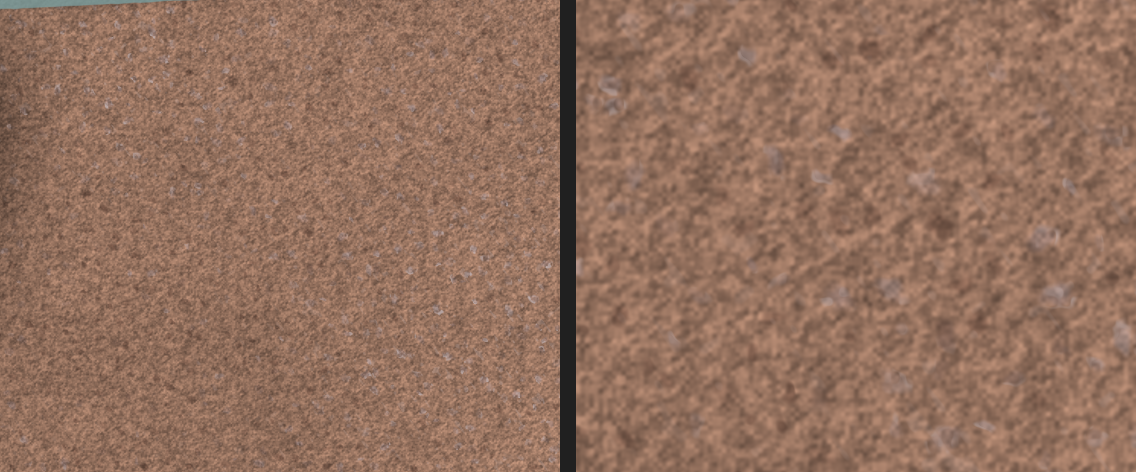
Left, the full canvas; right, a detail of the centre.
A WebGL 2 fragment shader for this texture:

```glsl
#version 300 es
precision highp float;
// Grainy brown embossed leather with dark pits, glossy flecks and a pale strip behind its top edge.

#define BASE vec3(0.590, 0.449, 0.372)
#define PIT vec3(0.430, 0.310, 0.255)
#define FILM vec3(0.550, 0.455, 0.435)
#define GLINT vec3(0.750, 0.690, 0.690)
#define BACKDROP vec3(0.480, 0.570, 0.560)
#define CELL 0.0375
#define PIT_SIZE 0.0088
#define GRAIN 0.27
#define WEAVE 0.0172
#define RIDGE 0.046

uniform vec2 u_resolution;
out vec4 fragColor;

// Integer hash giving two values in 0..1
vec2 hash2(vec2 p, uint seed) {
    uvec2 v = uvec2(ivec2(p)) * 1664525u + uvec2(1013904223u, 374761393u) + seed * 747796405u;
    v.x += v.y * 1664525u;
    v.y += v.x * 1664525u;
    v ^= v >> 16u;
    v.x += v.y * 1664525u;
    v.y += v.x * 1664525u;
    v ^= v >> 16u;
    return vec2(v & 0xffffu) / 65535.0;
}

float noise(vec2 p, uint seed) {
    vec2 i = floor(p), f = fract(p);
    f = f * f * (3.0 - 2.0 * f);
    float low = mix(hash2(i, seed).x, hash2(i + vec2(1, 0), seed).x, f.x);
    float high = mix(hash2(i + vec2(0, 1), seed).x, hash2(i + vec2(1, 1), seed).x, f.x);
    return mix(low, high, f.y);
}

mat2 rotate(float a) {
    return mat2(cos(a), sin(a), -sin(a), cos(a));
}

// Soft elliptical region, 1 at its centre
float region(vec2 p, vec2 centre, vec2 size) {
    vec2 d = (p - centre) / size;
    return exp(-dot(d, d));
}

// x: bare pit, y: greyish film, z: bright glint
vec3 pits(vec2 p, float gloss) {
    vec3 cover = vec3(0.0);
    vec2 home = floor(p / CELL);
    vec2 warp = vec2(noise(p * 130.0, 11u), noise(p * 130.0, 12u)) - 0.5;
    float patches = noise(p * vec2(190.0, 150.0), 13u);
    for (int y = -1; y <= 1; y++) {
        for (int x = -1; x <= 1; x++) {
            vec2 cell = home + vec2(x, y);
            vec2 jitter = hash2(cell, 1u), shape = hash2(cell, 2u), look = hash2(cell, 3u);
            vec2 d = p - (cell + 0.1 + 0.8 * jitter) * CELL + warp * 0.006;
            d = rotate(0.5 + (shape.x - 0.5) * 2.2) * d;
            d *= vec2(0.8, 1.2);
            float radius = PIT_SIZE * mix(0.5, 1.12, shape.y);
            float r = length(d) / radius;
            float body = 1.0 - smoothstep(0.45, 1.25, r);
            float shiny = smoothstep(-0.12, 0.12, gloss - look.x);
            float rim = smoothstep(0.25, 0.8, r) * (1.0 - smoothstep(0.95, 1.4, r));
            float side = smoothstep(-0.4, 0.7, dot(d, rotate(look.y * 6.28)[0]) / radius);
            float glint = max(rim * side, 0.55 * body) * smoothstep(0.42, 0.72, patches);
            float strength = mix(0.35, 1.0, look.y);
            cover = max(cover, vec3(body * (1.0 - shiny), body * shiny, glint * shiny) * strength);
        }
    }
    return cover;
}

void main() {
    vec2 p = gl_FragCoord.xy / u_resolution.y;
    float aspect = u_resolution.x / u_resolution.y;
    vec2 q = vec2(p.x / aspect, p.y);

    // Where the surface is shiny, woven or folded
    float upperLeft = region(q, vec2(0.22, 0.82), vec2(0.17, 0.25));
    float lowerRight = region(q, vec2(0.9, 0.28), vec2(0.3, 0.38));
    float lowerLeft = region(q, vec2(0.2, 0.3), vec2(0.28, 0.3));
    float gloss = 0.36 + 0.5 * upperLeft + 0.5 * lowerRight - 0.28 * lowerLeft;
    float woven = region(q, vec2(0.05, 0.82), vec2(0.2, 0.3));

    // Fine tilted grain over softer mottling
    vec2 fibre = rotate(-0.65) * p;
    float grain = 0.46 * (noise(fibre * vec2(150.0, 230.0), 21u) - 0.5);
    grain += 0.34 * (noise(p * 310.0, 22u) - 0.5);
    grain += 0.20 * (noise(fibre * vec2(55.0, 85.0), 23u) - 0.5);
    float mottle = noise(p * 7.0, 24u) - 0.5;

    // Weave and upright folds
    vec2 thread = cos(6.2832 * (p + 0.004 * noise(p * 25.0, 25u)) / WEAVE);
    float sway = 0.025 * noise(p * vec2(8.0, 6.0), 26u);
    float fold = cos(6.2832 * (p.x + sway) / RIDGE) * noise(p * vec2(20.0, 11.0), 27u);
    float relief = 0.022 * (thread.x + thread.y) * (woven + 0.12) + 0.055 * fold * lowerRight;

    // Broad lighting
    float light = 1.0 + 0.05 * mottle + 0.035 * lowerRight;
    light -= 0.32 * region(q, vec2(-0.03, 0.68), vec2(0.095, 0.3));
    light -= 0.05 * region(q, vec2(0.4, 0.15), vec2(0.35, 0.3));

    // Leather, then pits, film and glints
    vec3 cover = pits(p, gloss);
    vec3 colour = mix(BASE, PIT, 0.72 * cover.x);
    colour = mix(colour, FILM, 0.72 * cover.y);
    colour *= light * (1.0 + 1.6 * GRAIN * grain * 1.7 + relief);
    float fleck = smoothstep(0.80, 0.95, noise(fibre * vec2(120.0, 75.0), 28u)) * gloss;
    float shine = 0.45 + 0.45 * clamp(upperLeft + lowerRight, 0.0, 1.0);
    colour = mix(colour, GLINT, clamp(cover.z * shine + 0.3 * fleck, 0.0, 0.9));

    // Pale strip behind the slanted top edge
    float edge = 0.979 + 0.058 * q.x + 0.002 * noise(p * 60.0, 29u);
    float above = smoothstep(-0.002, 0.002, p.y - edge);
    colour *= 1.0 - 0.1 * smoothstep(-0.012, 0.0, p.y - edge);
    colour = mix(colour, BACKDROP * (1.0 + 0.1 * grain), above);
    fragColor = vec4(colour, 1.0);
}
```
